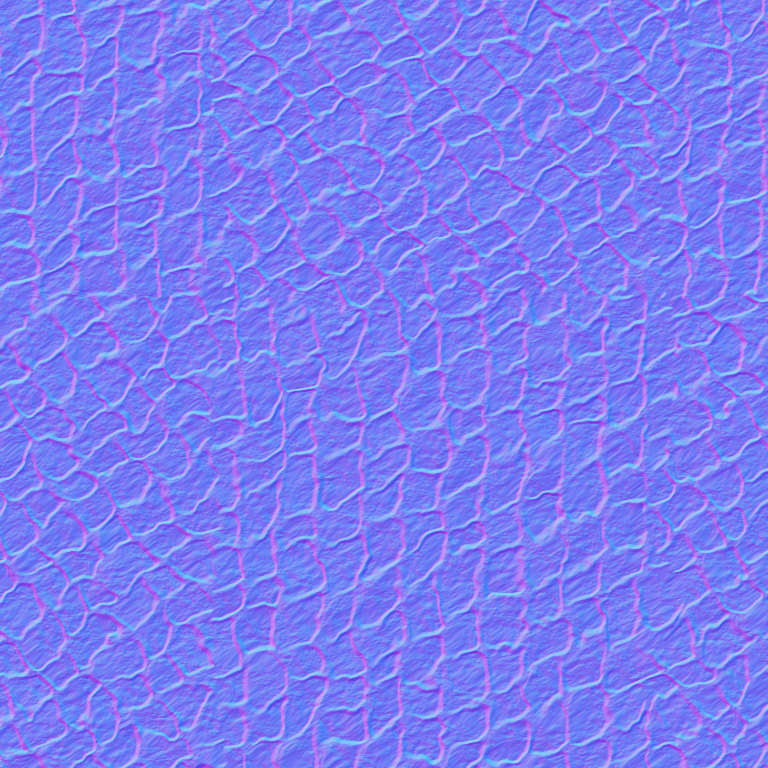
Write a Shadertoy shader that draws this texture map.

```glsl
// Tangent-space normal map of scaly hide: rounded scales in upright columns
// alternate with patches of slanted rows. A height field of strips cut into
// scales plus streaky grain is differentiated and its normal set as colour.

const float CELLS = 19.0;                 // scales across the canvas
const float STEP = 0.03;                  // differencing step, in scale widths
const float SCALE_HEIGHT = 0.06;          // mean height of a scale
const float GROOVE_WIDTH = 0.12;          // distance over which a scale rises
const float CORNER = 0.26;                // corner radius of a scale
const vec2 SCALE_RISE = vec2(0.11, -0.06); // tilt of each scale's surface
const float TILT_VARIETY = 0.09;          // random change of that tilt
const float LENGTH_VARIETY = 0.8;         // random change of scale length
const float ROW_ANGLE = 0.62;             // direction of the slanted rows
const float GRAIN_ANGLE = 0.48;           // direction of the fine streaks
const float GRAIN_COARSE = 0.034;
const float GRAIN_FINE = 0.014;
const float SOFT_LIMIT = 0.75;            // how strongly steep slopes flatten
const vec3 PATCH = vec3(0.57, 0.29, 0.61); // centre x, half width, divide y
const float BLUE = 0.965;
const float BLUE_SHADE = 0.15;            // blue lost where green is low

vec2 hash2(vec2 p) {
    vec3 a = fract(p.xyx * vec3(0.1031, 0.1030, 0.0973));
    a += dot(a, a.yzx + 33.33);
    return fract((a.xx + a.yz) * a.zy);
}

float noise(vec2 p) {
    vec2 i = floor(p), f = fract(p);
    f = f * f * f * (f * (f * 6.0 - 15.0) + 10.0);
    float low = mix(hash2(i).x, hash2(i + vec2(1, 0)).x, f.x);
    float high = mix(hash2(i + vec2(0, 1)).x, hash2(i + vec2(1, 1)).x, f.x);
    return mix(low, high, f.y);
}

mat2 rotation(float angle) {
    float c = cos(angle), s = sin(angle);
    return mat2(c, s, -s, c);
}

// Bends the scale outlines, both broadly and in small nicks.
vec2 warp(vec2 p) {
    vec2 broad = vec2(noise(p * 0.9 + 7.0), noise(p * 1.1 + 41.0)) - 0.5;
    vec2 nicks = vec2(noise(p * 4.0 + 19.0), noise(p * 4.0 + 63.0)) - 0.5;
    return p + vec2(0.4, 0.6) * broad + 0.14 * nicks;
}

// Strips of unit width along y, cut at random lengths into tilted plateaus
// with rounded corners that fall to zero along their borders.
float scales(vec2 p, mat2 frame) {
    vec2 g = frame * warp(p);
    vec2 base = floor(g), id = base;
    float across = g.x - base.x - 0.5, along = 0.0;
    float first = 9.0, second = 9.0;
    for (int i = -2; i <= 2; i++) {
        vec2 cell = base + vec2(0, i);
        float offset = g.y - cell.y - 0.5 - LENGTH_VARIETY * (hash2(cell).x - 0.5);
        float d = abs(offset);
        if (d < first) {
            second = first;
            first = d;
            along = offset;
            id = cell;
        } else second = min(second, d);
    }
    vec2 inside = vec2(0.5 - abs(across), 0.5 * (second - first));
    float border = CORNER - length(max(CORNER - inside, 0.0));
    float plateau = smoothstep(0.0, GROOVE_WIDTH, border);
    vec2 rise = SCALE_RISE + TILT_VARIETY * (hash2(id + 71.0) - 0.5);
    vec2 offset = inverse(frame) * vec2(across, along);
    return plateau * (SCALE_HEIGHT + dot(rise, offset));
}

// Fine wrinkles drawn out along one direction.
float grain(vec2 p) {
    vec2 q = rotation(-GRAIN_ANGLE) * (p + 0.25 * noise(p * 2.0));
    return GRAIN_COARSE * noise(q * vec2(4.5, 8.0))
         + GRAIN_FINE * noise(q * vec2(12.0, 19.0) + 31.0);
}

// Height slopes of one scale layout with its grain.
vec2 slope(vec2 p, mat2 frame) {
    vec2 e = vec2(STEP, 0.0);
    float here = scales(p, frame) + grain(p);
    float right = scales(p + e.xy, frame) + grain(p + e.xy);
    float above = scales(p + e.yx, frame) + grain(p + e.yx);
    return (vec2(right, above) - here) / STEP;
}

// 1 where slanted rows lie, 0 where upright columns lie.
float rowMask(vec2 uv) {
    vec2 w = uv + 0.07 * (vec2(noise(uv * 9.0), noise(uv * 9.0 + 50.0)) - 0.5);
    float side = smoothstep(-0.005, 0.005, abs(w.x - PATCH.x) - PATCH.y);
    float top = smoothstep(-0.005, 0.005, w.y - PATCH.z);
    return mix(top, 1.0 - top, side);
}

void mainImage(out vec4 fragColor, in vec2 fragCoord) {
    vec2 uv = fragCoord / iResolution.y;
    vec2 p = uv * CELLS;

    // Columns are sheared so their cross creases climb to the right;
    // rows are strips turned to run up the slant.
    mat2 columns = mat2(1.0, -0.4, 0.0, 0.95);
    mat2 rows = mat2(1.2, 0.0, 0.0, 0.95) * rotation(radians(90.0) - ROW_ANGLE);
    vec2 s = mix(slope(p, columns), slope(p, rows), rowMask(uv));
    s /= 1.0 + SOFT_LIMIT * length(s);

    // Encode with green pointing down the canvas.
    vec3 normal = normalize(vec3(-s.x, s.y, 1.0));
    float blue = BLUE + BLUE_SHADE * min(normal.y, 0.0);
    fragColor = vec4(0.5 + 0.5 * normal.xy, blue, 1.0);
}
```
